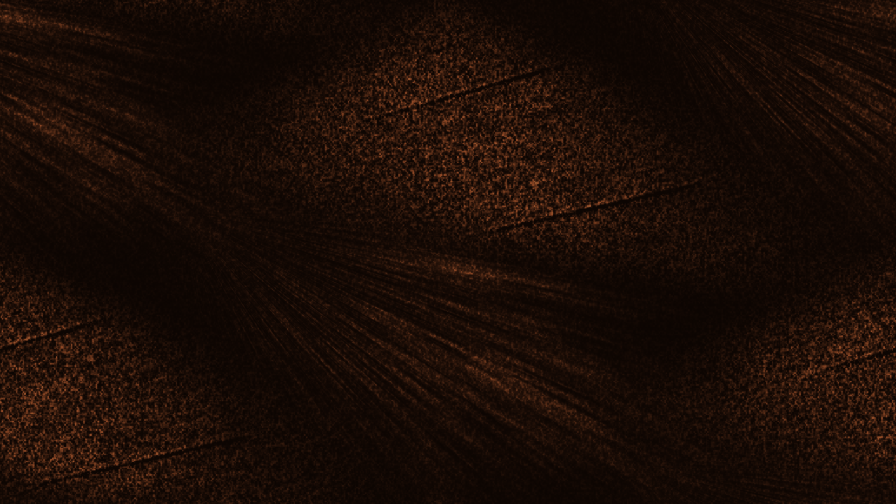
Write a Shadertoy shader that draws this background.

```glsl
// Dark brown brushed grain: glowing fleck patches and fanned scratches in a half-drop repeat.

float hash(vec2 p) {
    vec3 h = fract(vec3(p.xyx) * 0.1031);
    h += dot(h, h.yzx + 33.33);
    return fract((h.x + h.y) * h.z);
}

float noise(vec2 p) {
    vec2 cell = floor(p), f = fract(p);
    f = f * f * (3.0 - 2.0 * f);
    return mix(mix(hash(cell), hash(cell + vec2(1, 0)), f.x),
               mix(hash(cell + vec2(0, 1)), hash(cell + vec2(1, 1)), f.x), f.y);
}

vec2 turn(vec2 p, float angle) {
    float c = cos(angle), s = sin(angle);
    return vec2(c * p.x + s * p.y, c * p.y - s * p.x);
}

// Soft ellipse whose long axis is tilted by an angle
float blob(vec2 p, vec2 radius, float angle) {
    vec2 d = turn(p, angle) / radius;
    return exp(-dot(d, d));
}

// Tapered scratch: bright ridge with a dark groove below it
float scratch(vec2 p, vec2 a, vec2 b) {
    vec2 d = turn(p - a, atan(b.y - a.y, b.x - a.x));
    float len = length(b - a);
    float taper = smoothstep(0.0, 0.1, d.x) * smoothstep(len, len - 0.1, d.x);
    float ridge = exp(-pow(d.y / 0.003, 2.0));
    float groove = exp(-pow((d.y - 0.007) / 0.004, 2.0));
    return taper * (0.4 * ridge - 0.6 * groove);
}

// Wedge of light that opens below the apex
float patchGlow(vec2 q) {
    float wedge = smoothstep(-0.06, 0.36, 2.2 * q.y + 0.05 - abs(q.x));
    float across = (q.x - 0.5 * max(q.y - 0.22, 0.0)) / 0.4;
    float floorFade = 1.0 - smoothstep(0.37, 0.53, q.y - 0.17 * q.x);
    return wedge * floorFade * exp(-across * across);
}

// Lit parts of the scratch fan to the right of the apex
float fanGlow(vec2 q) {
    return 0.55 * blob(q - vec2(0.98, 0.21), vec2(0.33, 0.12), 0.55)
         + 0.30 * blob(q - vec2(0.70, 0.23), vec2(0.28, 0.10), 0.68)
         + 0.38 * blob(q - vec2(0.98, 0.05), vec2(0.26, 0.025), 0.2);
}

void mainImage(out vec4 fragColor, in vec2 fragCoord) {
    // Height units, y pointing down
    vec2 p = fragCoord / iResolution.y;
    p.y = 1.0 - p.y;

    // Fine flecks shared by all parts
    float fleck = noise(p * vec2(240, 190)) * 0.6 + hash(floor(p * 290.0)) * 0.4;
    fleck = pow(fleck, 2.2) * 1.7;
    float light = 0.05 * fleck;

    // Half-drop lattice of apexes
    for (int row = -1; row <= 2; row++) {
        for (int col = -2; col <= 1; col++) {
            float r = float(row);
            vec2 q = p - vec2(0.889 * (r + 1.0) + 1.778 * float(col), 0.5 * r);

            // Fleck patch brushed along a shallow rising slope
            vec2 along = turn(q, -0.25);
            float brush = noise(along * vec2(7, 150) + 60.0);
            float cloud = noise(q * 11.0 + 20.0);
            float cuts = scratch(q, vec2(-0.20, 0.245), vec2(0.25, 0.115))
                       + scratch(q, vec2(0.03, 0.465), vec2(0.56, 0.345));
            float grain = fleck * (0.45 + 0.55 * brush + 0.4 * cloud);
            light += patchGlow(q) * max(grain + cuts * (0.4 + fleck), 0.0);

            // Scratches spreading from a focus near the apex
            vec2 ray = q - vec2(0.36, -0.08);
            float angle = atan(ray.y, ray.x), dist = length(ray);
            float lines = noise(vec2(angle * 85.0 + 90.0, dist * 7.0));
            float hairs = noise(vec2(angle * 190.0 + 300.0, dist * 12.0));
            float streak = 1.5 * lines * lines + 0.7 * hairs * hairs;
            light += fanGlow(q) * streak * (0.3 + 0.9 * fleck);
        }
    }

    // Near-black brown up to copper
    vec3 color = vec3(0.046, 0.019, 0.007) + vec3(0.33, 0.17, 0.09) * light;
    fragColor = vec4(min(color, vec3(0.56, 0.32, 0.19)), 1.0);
}
```
